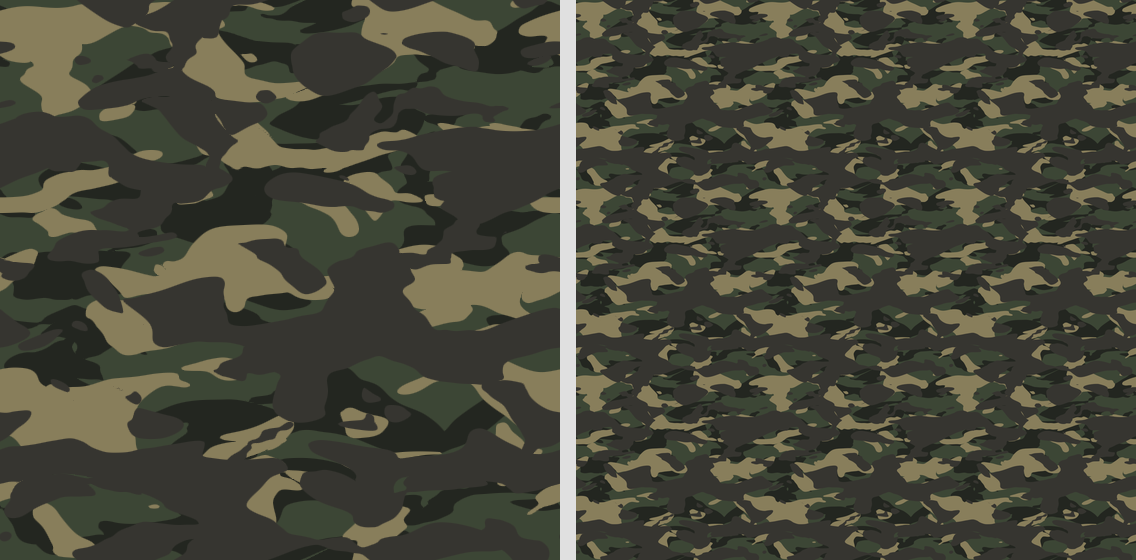
Left, the tile; right, the same tile 3 across and 3 down.
Give the GLSL for this pattern, as a Shadertoy shader.

```glsl
// Seamless woodland camouflage: black, tan and grey blobs layered over green.

const float TAU = 6.2831853;
const vec3 GREEN = vec3(0.237, 0.273, 0.207);
const vec3 BLACK = vec3(0.137, 0.149, 0.125);
const vec3 TAN   = vec3(0.535, 0.493, 0.355);
const vec3 GREY  = vec3(0.212, 0.208, 0.188);

// Integer hash of a lattice cell and a seed, from 0 to 1.
float hash(vec2 cell, float seed) {
    uvec3 k = uvec3(vec3(cell, seed) + 0.5);
    uint h = k.x * 1597334677u ^ k.y * 3812015801u ^ k.z * 2798796415u;
    h = (h ^ (h >> 16)) * 2146121005u;
    h = (h ^ (h >> 15)) * 2221713035u;
    h ^= h >> 16;
    return float(h & 0xffffffu) / 16777216.0;
}

// Contribution of one lattice corner: its random gradient along the offset.
float corner(vec2 cell, vec2 offset, vec2 period, float seed) {
    float angle = TAU * hash(mod(cell, period), seed);
    return dot(vec2(cos(angle), sin(angle)), offset);
}

// Gradient noise that wraps after a whole number of cells.
float noise(vec2 uv, vec2 period, float seed) {
    vec2 p = uv * period;
    vec2 i = floor(p);
    vec2 f = p - i;
    vec2 w = f * f * f * (f * (f * 6.0 - 15.0) + 10.0);
    vec2 e = vec2(1.0, 0.0);
    float low  = mix(corner(i, f, period, seed),
                     corner(i + e.xy, f - e.xy, period, seed), w.x);
    float high = mix(corner(i + e.yx, f - e.yx, period, seed),
                     corner(i + e.xx, f - e.xx, period, seed), w.x);
    return mix(low, high, w.y);
}

// Noise with finer wobble, scaled to a standard deviation of about one.
float blobField(vec2 uv, vec2 period, float seed) {
    float n = noise(uv, period, seed);
    n += 0.35 * noise(uv, period * 2.0, seed + 1.0);
    n += 0.10 * noise(uv, period * 4.0, seed + 2.0);
    return n / 0.23;
}

// Bends the domain so the blobs sway and taper.
vec2 sway(vec2 uv, float seed) {
    vec2 period = vec2(5.0, 7.0);
    return uv + vec2(0.10 * noise(uv, period, seed),
                     0.06 * noise(uv, period, seed + 1.0));
}

// Union of broad patches and small lobes; levels are in standard deviations.
float patches(vec2 uv, vec2 broad, vec2 lobes, vec2 levels, float seed) {
    vec2 p = sway(uv, seed);
    return max(blobField(p, broad, seed + 10.0) - levels.x,
               blobField(p, lobes, seed + 20.0) - levels.y);
}

// Coverage of the region where the field is positive, smoothed over a pixel.
float coverage(float field) {
    return clamp(0.5 + field / max(fwidth(field), 1e-5), 0.0, 1.0);
}

void mainImage(out vec4 fragColor, in vec2 fragCoord) {
    vec2 uv = fragCoord / iResolution.xy;

    float black = patches(uv, vec2(4.0, 10.0), vec2(6.0, 14.0), vec2(0.55, 1.02), 100.0);
    float tan_  = patches(uv, vec2(4.0, 9.0), vec2(6.0, 13.0), vec2(0.64, 1.10), 200.0);
    float grey  = patches(uv, vec2(4.0, 9.0), vec2(7.0, 13.0), vec2(0.47, 1.04), 300.0);

    // Paint from the back layer to the front.
    vec3 color = GREEN;
    color = mix(color, BLACK, coverage(black));
    color = mix(color, TAN, coverage(tan_));
    color = mix(color, GREY, coverage(grey));
    fragColor = vec4(color, 1.0);
}
```
